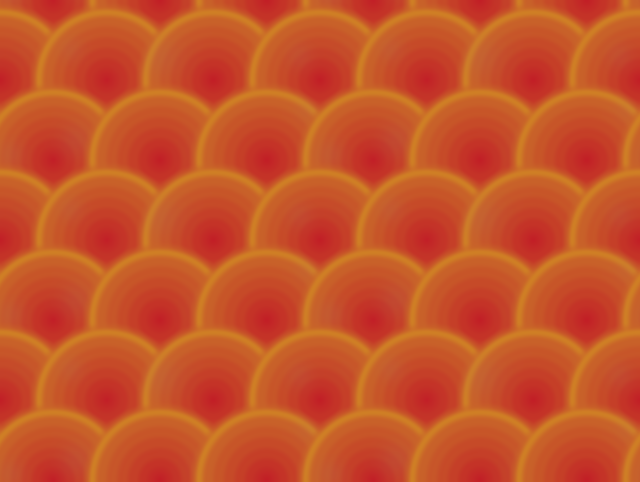
Reproduce this pattern procedurally as a WebGL 1 fragment shader.

```glsl
precision highp float;

// Overlapping fish-scale discs in half-shifted rows, six across the canvas.
// Each disc grades from a red core through faint rings to a soft gold rim;
// discs are composited front to back, with faded patches that vary by disc.

uniform vec2 u_resolution;

const float COLUMNS = 6.0;        // discs across the canvas
const float ROW_STEP = 0.75;      // row spacing, in disc spacings
const float RADIUS = 0.69;        // outer radius of a disc
const float EDGE_BLUR = 0.055;
const float BODY_RADIUS = 0.56;   // where the body reaches full orange
const float RIM_RADIUS = 0.635;   // centre line of the gold rim
const float RIM_SOFTNESS = 0.042;
const float RIM_STRENGTH = 0.75;
const float RING_STEP = 0.1;
const float RING_STRENGTH = 0.035;
const vec2 WEAR_PERIOD = vec2(3.0, 2.0);  // discs before the wear recurs

const vec3 CORE_RED = vec3(0.76, 0.12, 0.15);
const vec3 BODY_ORANGE = vec3(0.785, 0.385, 0.16);
const vec3 RIM_GOLD = vec3(0.82, 0.53, 0.14);
const vec3 FADED_MAUVE = vec3(0.72, 0.42, 0.32);

float hash(vec2 p) {
  return fract(sin(dot(p, vec2(127.1, 311.7))) * 43758.5453);
}

// Strength of the soft faded patches on one disc
float wear(vec2 p, vec2 seed) {
  float amount = 0.0;
  for (int i = 0; i < 2; i++) {
    vec2 s = seed + 7.3 * float(i + 1);
    vec2 center = vec2(hash(s), hash(s + 3.1)) * vec2(1.1, 0.8) - vec2(0.6, 0.2);
    vec2 d = (p - center) / mix(0.12, 0.25, hash(s + 5.7));
    amount += 0.22 * hash(s + 9.2) * exp(-dot(d, d));
  }
  return amount;
}

// Colour of a disc at offset p from its centre
vec3 discColor(vec2 p, vec2 seed) {
  float r = length(p);
  float body = pow(clamp((r - 0.01) / BODY_RADIUS, 0.0, 1.0), 0.88);
  float ripple = cos(6.2832 * (r / RING_STEP - 0.25));
  body += RING_STRENGTH * ripple * smoothstep(0.08, 0.2, r);
  float rimOffset = (r - RIM_RADIUS) / RIM_SOFTNESS;
  float rim = RIM_STRENGTH * exp(-rimOffset * rimOffset);
  vec3 color = mix(mix(CORE_RED, BODY_ORANGE, body), RIM_GOLD, rim);
  return mix(color, FADED_MAUVE, wear(p, seed));
}

float discCoverage(vec2 p) {
  return 1.0 - smoothstep(RADIUS - EDGE_BLUR, RADIUS + EDGE_BLUR, length(p));
}

// Lower rows lie in front; within a row, the right disc lies in front
vec3 scales(vec2 p) {
  vec3 color = vec3(0.0);
  float uncovered = 1.0;
  float lowerRow = floor(p.y / ROW_STEP);
  for (int j = 0; j < 2; j++) {
    float row = lowerRow + float(j);
    float parity = mod(row, 2.0);
    float shift = 0.5 * (1.0 - parity);
    float leftColumn = floor(p.x - shift);
    for (int i = 0; i < 2; i++) {
      float column = leftColumn + 1.0 - float(i);
      vec2 offset = p - vec2(column + shift, row * ROW_STEP);
      vec2 seed = mod(vec2(column, row), WEAR_PERIOD);
      float alpha = uncovered * discCoverage(offset);
      color += alpha * discColor(offset, seed);
      uncovered -= alpha;
    }
  }
  return color + uncovered * CORE_RED;
}

void main() {
  // Disc spacings, measured from the top left corner
  vec2 p = (gl_FragCoord.xy - vec2(0.0, u_resolution.y)) / u_resolution.x;
  gl_FragColor = vec4(scales(p * COLUMNS), 1.0);
}
```
